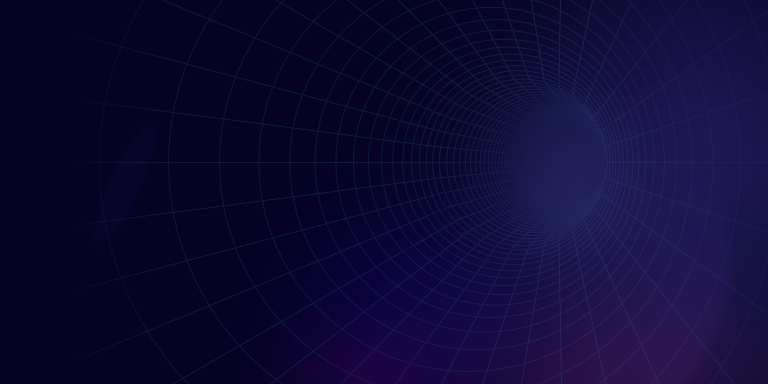
Write a WebGL 2 fragment shader that draws this background.

```glsl
#version 300 es
precision highp float;

uniform vec2 u_resolution;
out vec4 fragColor;

// Tunnel geometry, in units of the canvas height
const vec2 THROAT = vec2(1.578, 0.577);
const float THROAT_RADIUS = 0.221;
const float FLARE = 0.57;
const float RING_DENSITY = 4.69;
const float RING_PHASE = 0.62;
const float SPOKES = 34.0;
const float LINE_HALF_WIDTH = 0.0011;
const float LINE_ALPHA = 0.42;
const float MAX_COVERAGE = 0.55;
const float TAU = 6.2831853;

// Colours
const vec3 NIGHT = vec3(0.018, 0.008, 0.135);
const vec3 INDIGO = vec3(0.085, 0.075, 0.170);
const vec3 PURPLE = vec3(0.120, 0.035, 0.090);
const vec3 BLUE = vec3(0.018, -0.004, 0.110);
const vec3 VIOLET = vec3(0.065, 0.000, 0.050);
const vec3 HAZE = vec3(0.030, 0.028, 0.060);
const vec3 CORE = vec3(0.055, 0.050, 0.100);
const vec3 CRESCENT = vec3(0.012, 0.010, 0.035);
const vec3 LOBE_SHADE = vec3(0.035, 0.012, 0.045);
const vec3 TEAL = vec3(0.050, 0.270, 0.370);
const vec3 STEEL = vec3(0.150, 0.270, 0.480);

float glow(vec2 p, vec2 center, vec2 size) {
    vec2 d = (p - center) / size;
    return exp(-dot(d, d));
}

vec3 backdrop(vec2 p) {
    vec3 color = NIGHT;
    color += INDIGO * glow(p, vec2(1.85, 0.42), vec2(0.50, 0.50));
    color += HAZE * glow(p, vec2(1.80, 0.85), vec2(0.35, 0.35));
    color += PURPLE * glow(p, vec2(1.65, -0.02), vec2(0.45, 0.28));
    color += BLUE * glow(p, vec2(1.08, 0.18), vec2(0.30, 0.26));
    color += VIOLET * glow(p, vec2(0.95, 0.00), vec2(0.20, 0.15));
    color += CORE * glow(p, vec2(1.46, 0.52), vec2(0.17, 0.19));

    // Curved shade at the lower right
    float lobe = length(p - vec2(1.42, 0.318)) - 0.48;
    float shade = smoothstep(-0.02, 0.025, lobe) * smoothstep(1.60, 1.80, p.x);
    color -= LOBE_SHADE * shade * (1.0 - smoothstep(0.25, 0.65, p.y));

    // Faint slanted sliver at the left
    vec2 axis = vec2(0.41, 0.91);
    vec2 d = p - vec2(0.325, 0.52);
    vec2 local = vec2(dot(d, axis) / 0.195, dot(d, vec2(axis.y, -axis.x)) / 0.045);
    return color + CRESCENT * (1.0 - smoothstep(0.75, 1.05, length(local)));
}

// Radius of the ring through q, measured from the throat point.
// Outer rings flare open; inner rings all touch the throat point.
float ringRadius(vec2 q) {
    float a = 1.0 - FLARE;
    float b = 1.0 - a * a;
    float x = q.x + FLARE * THROAT_RADIUS;
    float outer = (a * x + sqrt(x * x + b * q.y * q.y)) / b;
    float inner = dot(q, q) / max(-2.0 * q.x, 1e-4);
    return max(outer < THROAT_RADIUS ? inner : outer, 1e-3);
}

// Line coverage at every whole number of t; slope is its change per pixel
float gridLine(float t, float slope, float pixel) {
    float spacing = pixel / max(slope, 1e-5);
    float dist = abs(fract(t + 0.5) - 0.5) * spacing;
    float soft = 0.6 * pixel;
    float fine = 1.0 - smoothstep(max(LINE_HALF_WIDTH - soft, 0.0), LINE_HALF_WIDTH + soft, dist);
    float average = min(2.0 * LINE_HALF_WIDTH / spacing, 1.0);
    return mix(fine, average, smoothstep(0.35, 0.8, slope));
}

void main() {
    float pixel = 1.0 / u_resolution.y;
    vec2 p = gl_FragCoord.xy * pixel;
    vec2 q = p - THROAT;
    vec3 color = backdrop(p);

    // Rings recede evenly in depth, so they repeat in inverse radius
    float radius = ringRadius(q);
    float depth = RING_DENSITY / radius - RING_PHASE;
    float rings = gridLine(depth, length(vec2(dFdx(depth), dFdy(depth))), pixel);

    // Spokes sit at equal angles on each ring
    float centerX = FLARE * max(radius - THROAT_RADIUS, 0.0) - radius;
    vec2 dir = (q - vec2(centerX, 0.0)) / radius;
    float turn = length(vec2(length(dFdx(dir)), length(dFdy(dir))));
    float angle = atan(dir.y, -dir.x);
    float spokes = gridLine(angle * SPOKES / TAU, turn * SPOKES / TAU, pixel);

    // Fade at the left end, the upper right and deep in the throat
    float fade = smoothstep(0.18, 0.50, p.x) * 0.6 + smoothstep(0.18, 0.26, p.x) * 0.4;
    fade *= 1.0 - 0.55 * smoothstep(1.55, 1.95, p.x + 0.3 * (p.y - 0.5));
    fade *= 1.0 - 0.5 * smoothstep(25.0, 60.0, depth);
    float coverage = min(max(0.85 * rings, spokes), mix(1.0, MAX_COVERAGE, smoothstep(18.0, 30.0, depth)));
    vec3 lineColor = mix(TEAL, STEEL, smoothstep(1.0, 1.6, p.x));
    color = mix(color, lineColor, LINE_ALPHA * fade * coverage);

    fragColor = vec4(clamp(color, 0.0, 1.0), 1.0);
}
```
